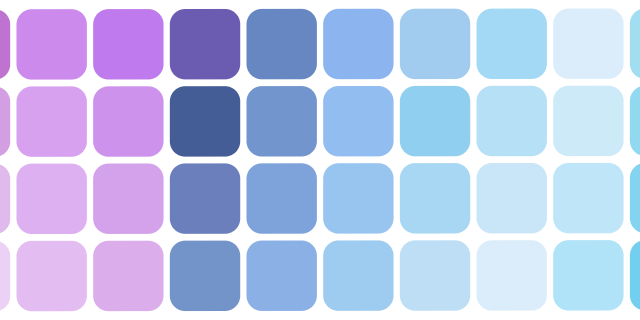
A Shadertoy shader for this pattern:

```glsl
// A grid of flat rounded swatches on white, running from violet through
// blue to pale cyan. Each pixel finds its nearest cell, measures a rounded
// square distance there, and tints it by a stepped gradient down its column.

const vec3 COLUMN_TOP[10] = vec3[10](
    vec3(0.75, 0.45, 0.82), vec3(0.80, 0.54, 0.93), vec3(0.75, 0.48, 0.93),
    vec3(0.42, 0.36, 0.70), vec3(0.40, 0.53, 0.76), vec3(0.55, 0.71, 0.94),
    vec3(0.63, 0.80, 0.94), vec3(0.64, 0.85, 0.96), vec3(0.86, 0.93, 0.98),
    vec3(0.63, 0.87, 0.95));

const vec3 COLUMN_BOTTOM[10] = vec3[10](
    vec3(0.92, 0.82, 0.96), vec3(0.89, 0.74, 0.95), vec3(0.86, 0.68, 0.92),
    vec3(0.45, 0.58, 0.79), vec3(0.54, 0.69, 0.90), vec3(0.62, 0.80, 0.94),
    vec3(0.74, 0.87, 0.96), vec3(0.86, 0.93, 0.98), vec3(0.69, 0.89, 0.97),
    vec3(0.45, 0.81, 0.94));

// depth is 0 in the top row and 1 in the bottom row
vec3 swatchColor(int column, float depth) {
    float blend = column < 3 ? pow(depth, 0.7) : depth;   // violets pale early
    vec3 color = mix(COLUMN_TOP[column], COLUMN_BOTTOM[column], blend);

    // Two columns dip below their gradient, most strongly in the second row
    float rise = 1.0 - depth;
    if (column == 3) color -= vec3(0.16, 0.07, 0.14) * 15.2 * depth * pow(rise, 4.0);
    if (column == 6) color -= vec3(0.10, 0.01, 0.01) * 6.75 * depth * rise * rise;
    return color;
}

float roundedSquare(vec2 p, float halfSize, float radius) {
    vec2 q = abs(p) - halfSize + radius;
    return length(max(q, 0.0)) + min(max(q.x, q.y), 0.0) - radius;
}

void mainImage(out vec4 fragColor, in vec2 fragCoord) {
    vec2 p = fragCoord / iResolution.y;
    p.y -= 0.0013 * p.x;                      // rows rise slightly to the right

    // Nearest cell; the outer columns are cropped by the canvas
    vec2 pitch = vec2(0.2396, 0.2413);
    vec2 firstCenter = vec2(-0.0781, 0.1372);
    vec2 cell = clamp(floor((p - firstCenter) / pitch + 0.5), vec2(0.0), vec2(9.0, 3.0));
    vec2 local = p - firstCenter - cell * pitch;

    // Fill the swatch over white with a one-pixel soft edge
    float dist = roundedSquare(local, 0.110, 0.048);
    float coverage = clamp(0.5 - dist * iResolution.y, 0.0, 1.0);
    vec3 tint = swatchColor(int(cell.x), 1.0 - cell.y / 3.0);
    fragColor = vec4(mix(vec3(1.0), tint, coverage), 1.0);
}
```
